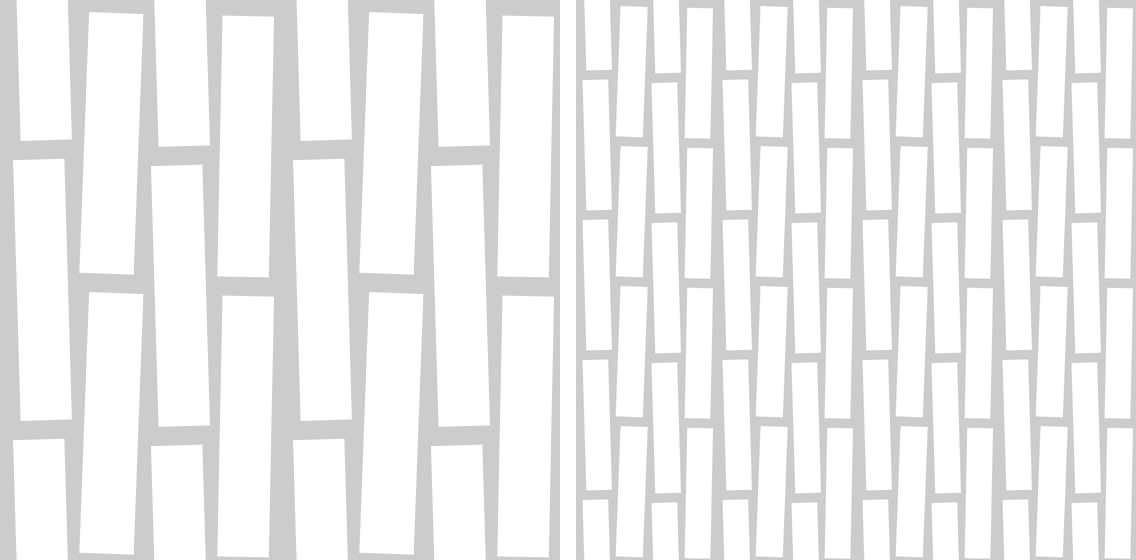
Left: one tile. Right: repeated 2 by 2.
Reproduce this pattern procedurally as a Shadertoy shader.

```glsl
// Tall white bricks, slightly leaning, in staggered columns on grey mortar.
#define REPEATS 2.0
#define COLUMNS 4
#define MORTAR vec3(0.80)
#define BRICK vec3(1.0)
#define HALF_HEIGHT 0.4657

// Per column, in tile units: centre x, centre y, half width, lean in radians
const vec4 bricks[COLUMNS] = vec4[COLUMNS](
    vec4(0.1517, 0.9648, 0.0915,  -0.0290),
    vec4(0.3978, 0.4880, 0.0970,  0.0375),
    vec4(0.6445, 0.9437, 0.0918, -0.0293),
    vec4(0.8773, 0.4768, 0.0920,  0.0200));

// Signed distance to the edges of a leaning brick, wrapped over the unit tile
float brickDistance(vec2 p, vec4 brick) {
    vec2 q = fract(p - brick.xy + 0.5) - 0.5;
    float c = cos(brick.w), s = sin(brick.w);
    q = vec2(c * q.x - s * q.y, s * q.x + c * q.y);
    vec2 d = abs(q) - vec2(brick.z, HALF_HEIGHT);
    return max(d.x, d.y);
}

void mainImage(out vec4 fragColor, in vec2 fragCoord) {
    vec2 tile = fragCoord / iResolution.xy * REPEATS;
    float pixel = REPEATS / min(iResolution.x, iResolution.y);

    // Nearest brick of the tile
    float dist = 1.0;
    for (int i = 0; i < COLUMNS; i++) {
        dist = min(dist, brickDistance(tile, bricks[i]));
    }

    // Edge smoothed over one pixel
    float cover = clamp(0.5 - dist / pixel, 0.0, 1.0);
    fragColor = vec4(mix(MORTAR, BRICK, cover), 1.0);
}
```
